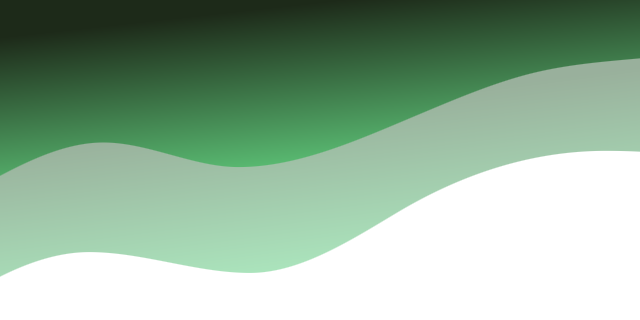
Give the GLSL for this background, as a WebGL 2 fragment shader.

```glsl
#version 300 es
precision highp float;

uniform vec2 u_resolution;
out vec4 outColor;

const int KNOTS = 6;

const vec3 FOREST = vec3(0.114, 0.163, 0.098);
const vec3 EMERALD = vec3(0.350, 0.730, 0.445);
const vec3 SAGE = vec3(0.600, 0.690, 0.610);
const vec3 MINT = vec3(0.668, 0.890, 0.735);
const vec3 WHITE = vec3(1.0);

// Each knot holds x, height and slope
const vec3 UPPER_WAVE[KNOTS] = vec3[KNOTS](
    vec3(0.000, 0.4505, 0.53), vec3(0.323, 0.5547, 0.00),
    vec3(0.745, 0.4779, 0.00), vec3(1.302, 0.6395, 0.42),
    vec3(1.641, 0.7656, 0.27), vec3(2.000, 0.8177, 0.09));

const vec3 LOWER_WAVE[KNOTS] = vec3[KNOTS](
    vec3(0.000, 0.1354, 0.50), vec3(0.279, 0.2122, 0.00),
    vec3(0.781, 0.1471, 0.00), vec3(1.237, 0.3333, 0.60),
    vec3(1.893, 0.5286, 0.00), vec3(2.000, 0.5260, -0.05));

// Cubic Hermite segment between two knots
float hermite(vec3 a, vec3 b, float x) {
    float span = b.x - a.x;
    float t = (x - a.x) / span;
    float s = 1.0 - t;
    return mix(a.y, b.y, t * t * (3.0 - 2.0 * t))
         + span * t * s * (a.z * s - b.z * t);
}

float waveHeight(vec3 knots[KNOTS], float x) {
    float height = knots[0].y;
    for (int i = 0; i < KNOTS - 1; i++) {
        if (x >= knots[i].x) height = hermite(knots[i], knots[i + 1], x);
    }
    return height;
}

// Smooth coverage of the area below a wave
float below(float height, float y) {
    float offset = height - y;
    return clamp(0.5 + offset / max(fwidth(offset), 1e-5), 0.0, 1.0);
}

// Linear gradient running downwards, tilted along x
vec3 tiltedGradient(vec2 p, float tilt, float start, float end, vec3 top, vec3 bottom) {
    float depth = 1.0 - p.y + tilt * p.x;
    return mix(top, bottom, clamp((depth - start) / (end - start), 0.0, 1.0));
}

void main() {
    // The canvas spans 2 by 1 units
    vec2 p = gl_FragCoord.xy / u_resolution * vec2(2.0, 1.0);

    // Dark backdrop, pale band, then white foreground
    vec3 color = tiltedGradient(p, 0.11, 0.117, 0.615, FOREST, EMERALD);
    vec3 band = tiltedGradient(p, 0.13, 0.469, 0.953, SAGE, MINT);
    color = mix(color, band, below(waveHeight(UPPER_WAVE, p.x), p.y));
    color = mix(color, WHITE, below(waveHeight(LOWER_WAVE, p.x), p.y));

    outColor = vec4(color, 1.0);
}
```
